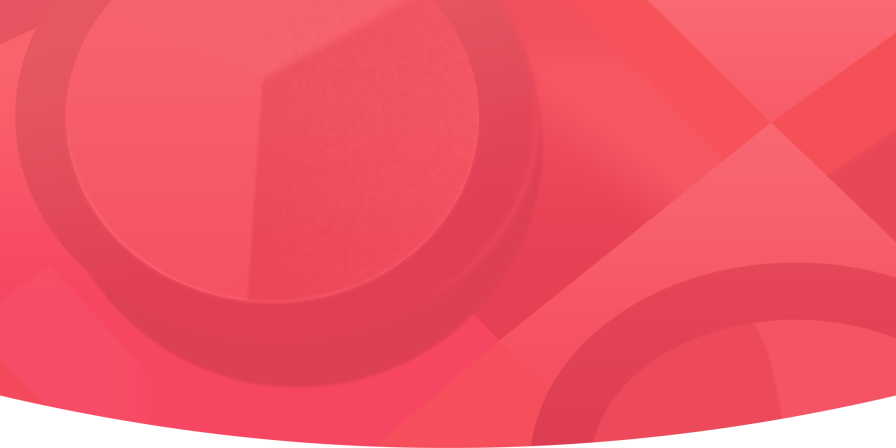
Write a Shadertoy shader that draws this background.

```glsl
// Red abstract backdrop: two tilted rings with faceted discs over crossing
// diagonal panels, cut at the bottom by a shallow white curve.
// Shapes are half planes and ellipses, layered with soft coverage masks.

// Coverage of the negative side of distance d, over a soft width w.
float cover(float d, float w) {
    return 1.0 - smoothstep(-0.5 * w, 0.5 * w, d);
}

// Signed distance to the line a-b; negative on the upper side when b is right of a.
float line(vec2 p, vec2 a, vec2 b) {
    vec2 d = normalize(b - a);
    return dot(p - a, vec2(-d.y, d.x));
}

// Approximate signed distance to an ellipse.
float ellipse(vec2 p, vec2 centre, vec2 radii) {
    vec2 q = (p - centre) / radii;
    float k = length(q);
    return k * (k - 1.0) / max(length(q / radii), 1e-3);
}

float hash(vec2 p) {
    p = fract(p * vec2(0.1031, 0.1137));
    p += dot(p, p.yx + 33.33);
    return fract((p.x + p.y) * p.x * 7.13);
}

float noise(vec2 p) {
    vec2 i = floor(p), f = fract(p);
    f = f * f * (3.0 - 2.0 * f);
    return mix(mix(hash(i), hash(i + vec2(1, 0)), f.x),
               mix(hash(i + vec2(0, 1)), hash(i + vec2(1, 1)), f.x), f.y);
}

// Diagonal panels meeting at two crossings on the right.
vec3 panels(vec2 p, float w) {
    float fall = p.y / 3.84;
    vec2 upper = vec2(6.61, 1.05), lower = vec2(4.28, 2.92);

    // Shaded floor with a soft pale band and a warm strip.
    vec3 col = mix(vec3(0.94, 0.31, 0.36), vec3(0.90, 0.25, 0.33), smoothstep(0.3, 2.6, p.y));
    float band = cover(line(p, vec2(4.55, 0.78), vec2(5.6, 1.65)), 0.7)
               * smoothstep(0.1, 0.75, p.y);
    col = mix(col, vec3(0.965, 0.345, 0.39), band);
    float strip = line(p, vec2(5.05, 0.2), vec2(6.2, 1.38));
    col = mix(col, vec3(0.97, 0.32, 0.35), cover(strip, 0.12));

    // Four sides of the upper crossing.
    float rising = line(p, lower, upper);
    if (p.x > upper.x) rising = line(p, upper, vec2(7.68, 0.28));
    float falling = line(p, upper, upper + vec2(1.0, 0.96));
    if (p.x < upper.x) falling = line(p, upper - vec2(1.06, 1.05), upper);
    vec3 top = mix(vec3(0.98, 0.41, 0.45), vec3(0.97, 0.36, 0.41), p.y);
    vec3 side = mix(vec3(0.96, 0.31, 0.34), vec3(0.91, 0.28, 0.34),
                    cover(-line(p, vec2(7.1, 1.5), vec2(7.68, 1.12)), 0.06));
    vec3 front = mix(vec3(0.975, 0.40, 0.44), vec3(0.96, 0.31, 0.38),
                     smoothstep(1.0, 3.5, p.y));
    float above = cover(rising, w), right = cover(falling, w);
    col = mix(col, mix(side, top, above), right);
    col = mix(col, front, (1.0 - above) * (1.0 - right));

    // Pink and orange sides of the lower crossing.
    float left = cover(-line(p, lower, lower + vec2(1.0, 1.02)), w);
    vec3 pink = mix(vec3(0.98, 0.39, 0.42), vec3(0.97, 0.275, 0.385), smoothstep(0.1, 0.7, fall));
    float base = cover(-line(p, vec2(3.25, 3.8), lower), w);
    return mix(col, mix(pink, vec3(0.97, 0.305, 0.36), base), left);
}

void mainImage(out vec4 fragColor, in vec2 fragCoord) {
    // Canvas of 7.68 by 3.84 units, y pointing down.
    float unit = 3.84 / iResolution.y;
    vec2 p = vec2(fragCoord.x, iResolution.y - fragCoord.y) * unit;
    float w = 1.5 * unit;
    vec3 col = panels(p, w);

    // Corner pieces on the left edge.
    col = mix(col, vec3(0.90, 0.33, 0.38), cover(line(p, vec2(0, 0.38), vec2(0.4, 0.2)), w)
              * cover(p.x - 1.0, w));
    float pane = max(-line(p, vec2(0, 2.58), vec2(0.42, 2.28)),
                     -line(p, vec2(0.42, 2.28), vec2(1.0, 2.9)));
    col = mix(col, vec3(0.97, 0.31, 0.41), 0.7 * cover(pane, w) * cover(p.x - 1.2, 0.6));
    col = mix(col, vec3(0.96, 0.29, 0.36), cover(-line(p, vec2(0, 3.08), vec2(0.38, 3.46)), w));

    // Large ring: thick body, then its upper face.
    float body = ellipse(p, vec2(2.55, 1.25), vec2(2.10, 2.07));
    float face = ellipse(p, vec2(2.37, 1.0), vec2(2.24, 1.92));
    float shade = smoothstep(0.2, 2.8, p.y + 0.25 * (p.x - 1.0));
    vec3 ringCol = mix(vec3(0.90, 0.34, 0.38), vec3(0.88, 0.25, 0.33), shade);
    col = mix(col, ringCol * 0.985, cover(body, 0.05));
    col = mix(col, ringCol, cover(face, w));
    float rim = exp(-pow(face / 0.035, 2.0)) * smoothstep(3.2, 4.5, p.x);
    col = mix(col, vec3(0.95, 0.31, 0.37), 0.45 * rim);

    // Disc with three facets meeting at one point.
    float disc = ellipse(p, vec2(2.335, 1.0), vec2(1.77, 1.59));
    vec2 hub = vec2(2.25, 0.68);
    vec3 leftCol = mix(vec3(0.97, 0.39, 0.43), vec3(0.955, 0.32, 0.38), p.y / 2.6);
    vec3 rightCol = mix(vec3(0.925, 0.31, 0.365), vec3(0.95, 0.335, 0.385), (p.x - 2.1) / 1.8);
    rightCol -= vec3(0.01, 0.035, 0.02) * smoothstep(0.8, 2.5, p.y);
    vec3 facet = mix(leftCol, rightCol, cover(line(p, hub, vec2(2.12, 2.59)), 0.04));
    float lid = max(line(p, vec2(0.95, 0.15), hub), line(p, hub, vec2(3.5, 0.0)));
    facet = mix(facet, vec3(0.965, 0.385, 0.425), cover(lid, 0.12));
    facet += 0.016 * (noise(p * 28.0) - 0.5) * smoothstep(2.0, 2.6, p.x);
    col = mix(col, facet, cover(disc, w));
    col += 0.04 * exp(-pow(disc / 0.018, 2.0)) * smoothstep(0.4, 2.2, p.y);

    // Small ring in the lower right, its disc split by a curved edge.
    float ring = ellipse(p, vec2(6.82, 4.0), vec2(2.28, 1.75));
    float hole = ellipse(p, vec2(6.82, 4.0), vec2(1.76, 1.26));
    col = mix(col, mix(vec3(0.89, 0.27, 0.34), vec3(0.87, 0.245, 0.325), p.y - 2.6), cover(ring, w));
    float fold = 6.4 + 0.3 * sqrt(max(p.y - 2.75, 0.0) / 0.8);
    vec3 glass = mix(vec3(0.955, 0.33, 0.39), vec3(0.925, 0.285, 0.355), cover(p.x - fold, 0.04));
    col = mix(col, glass, cover(hole, w));

    // White curve along the bottom.
    float arc = 3.84 - 0.45 * pow(p.x / 3.84 - 1.0, 2.0);
    col = mix(col, vec3(1.0), cover(arc - p.y, w));
    fragColor = vec4(col, 1.0);
}
```
